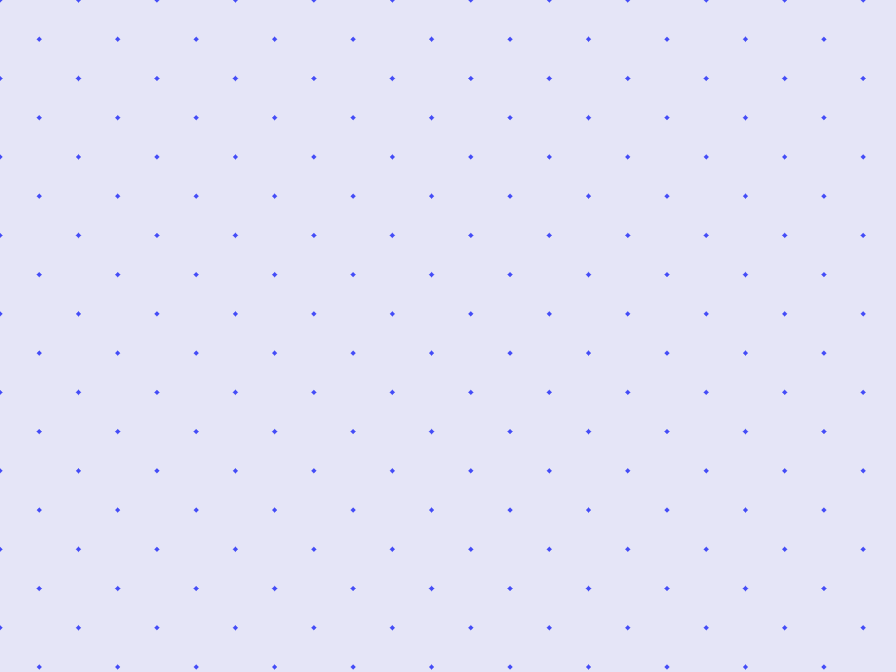
A Shadertoy shader for this pattern:

```glsl
const vec3 PAPER = vec3(0.898, 0.898, 0.969);
const vec3 INK = vec3(0.267, 0.298, 0.969);
const float PERIOD = 0.11677;     // repeat size, in canvas heights
const float DOT_RADIUS = 0.0039;  // centre to corner, in canvas heights

// Offset from the nearest point of a square lattice
vec2 latticeOffset(vec2 p, float period) {
    return (fract(p / period + 0.5) - 0.5) * period;
}

// Signed distance to a diamond standing on its corner
float diamondDistance(vec2 p, float radius) {
    return (abs(p.x) + abs(p.y) - radius) * 0.70711;
}

// Antialiased coverage of a shape from its signed distance
float coverage(float dist, float pixel) {
    return clamp(0.5 - dist / pixel, 0.0, 1.0);
}

void mainImage(out vec4 fragColor, in vec2 fragCoord) {
    float pixel = 1.0 / iResolution.y;

    // Anchor the lattice at the top left corner
    vec2 p = vec2(fragCoord.x, iResolution.y - fragCoord.y) * pixel;

    // Two lattices, half a period apart, make the staggered rows
    float corners = diamondDistance(latticeOffset(p, PERIOD), DOT_RADIUS);
    float centres = diamondDistance(latticeOffset(p - 0.5 * PERIOD, PERIOD), DOT_RADIUS);

    float dots = coverage(min(corners, centres), pixel);
    fragColor = vec4(mix(PAPER, INK, dots), 1.0);
}
```
